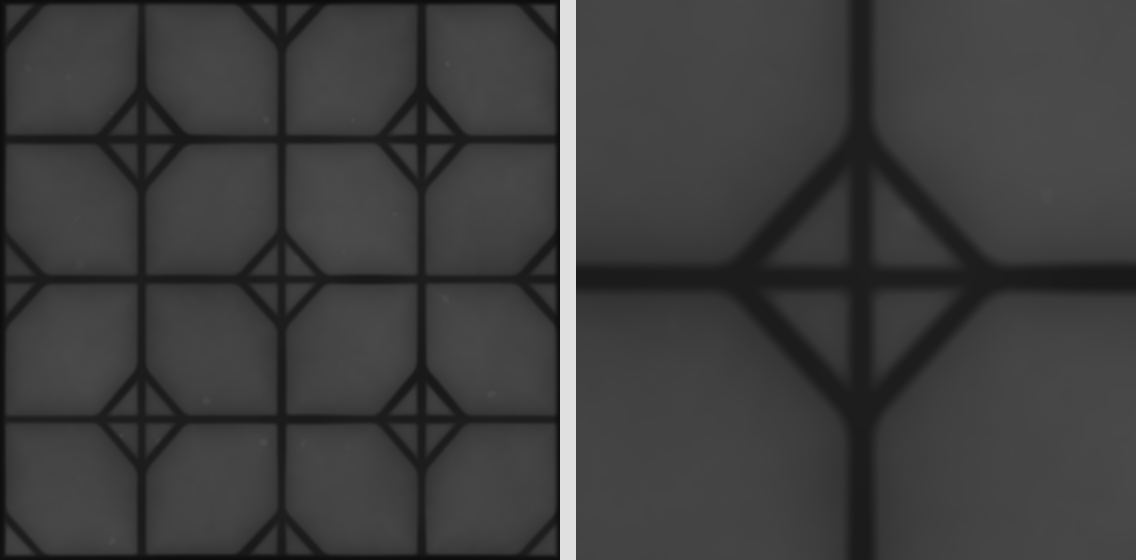
Left: the whole. Right: its middle third, enlarged.
Reproduce this pattern procedurally as a WebGL 1 fragment shader.

```glsl
precision highp float;
// Dark stone floor: a 4 by 4 grid of square tiles with soft grooves, and a
// crossed diamond on every second grid corner. Groove distances are blended,
// turned into shade, then mottled with value noise and faint pale specks.

uniform vec2 u_resolution;

const float TILES = 4.0;                        // tiles across and down
const vec2 GRID_SHIFT = vec2(0.012, 0.004);     // in tiles, as are all sizes below
const vec2 DIAMOND = vec2(0.305, 0.335);        // half width, half height
const float ODD_ROW_STRETCH = 0.02;             // extra height on odd rows
const float GROOVE_CORE = 0.011;                // fully dark half width
const float GROOVE_EDGE = 0.048;                // end of the soft slope
const float JOINT_BLEND = 0.035;                // darkening where grooves meet
const float HALO = 0.10;                        // falloff of grime by the grooves
const float RIM_WIDTH = 0.055;

const float GROOVE_SHADE = 0.110;
const float GRIME_SHADE = 0.212;
const float STONE_SHADE = 0.278;
const float MOTTLE = 0.050;
const float GRAIN = 0.012;
const float TILE_VARIATION = 0.014;
const float SPECK_CELLS = 3.0;                  // speck cells per tile
const float SPECK_CHANCE = 0.20;
const float SPECK_LIGHT = 0.035;

float hash(vec2 p) {
  vec3 q = fract(vec3(p.xyx) * 0.1031);
  q += dot(q, q.yzx + 33.33);
  return fract((q.x + q.y) * q.z);
}

float valueNoise(vec2 p) {
  vec2 i = floor(p);
  vec2 f = fract(p);
  f = f * f * (3.0 - 2.0 * f);
  float low = mix(hash(i), hash(i + vec2(1.0, 0.0)), f.x);
  float high = mix(hash(i + vec2(0.0, 1.0)), hash(i + 1.0), f.x);
  return mix(low, high, f.y);
}

float fbm(vec2 p) {
  float sum = 0.0;
  float gain = 0.5;
  for (int i = 0; i < 4; i++) {
    sum += gain * valueNoise(p);
    p = p * 2.03 + 17.3;
    gain *= 0.5;
  }
  return sum / 0.9375;
}

float smoothMin(float a, float b, float k) {
  float h = max(k - abs(a - b), 0.0) / k;
  return min(a, b) - 0.25 * h * h * k;
}

// Distance to the nearest groove, grid line or diamond side
float grooveDistance(vec2 g) {
  vec2 corner = floor(g + 0.5);
  vec2 p = abs(g - corner);
  float d = smoothMin(p.x, p.y, JOINT_BLEND);
  if (mod(corner.x + corner.y, 2.0) < 0.5) {
    vec2 size = DIAMOND + vec2(0.0, ODD_ROW_STRETCH * mod(corner.y, 2.0));
    float side = abs(dot(p, size.yx) - size.x * size.y) / length(size);
    d = smoothMin(d, side, JOINT_BLEND);
  }
  return d;
}

// Faint pale blobs, at most one in each scatter cell
float specks(vec2 g) {
  vec2 p = g * SPECK_CELLS;
  vec2 cell = floor(p);
  vec2 center = 0.3 + 0.4 * vec2(hash(cell + 31.0), hash(cell + 57.0));
  float radius = mix(0.06, 0.16, hash(cell + 83.0));
  float ragged = 0.12 * (valueNoise(p * 9.0) - 0.5);
  float r = length(fract(p) - center) + ragged;
  float present = step(hash(cell + 11.0), SPECK_CHANCE);
  return present * (1.0 - smoothstep(0.0, radius, r)) * hash(cell + 97.0);
}

void main() {
  vec2 place = gl_FragCoord.xy / u_resolution * TILES;
  vec2 g = place - GRID_SHIFT;

  // Uneven groove width and depth
  float wear = valueNoise(g * 2.3 + 40.0) - 0.5;
  float d = grooveDistance(g) + 0.010 * wear;
  float stone = smoothstep(GROOVE_CORE, GROOVE_EDGE, d);
  float clean = 1.0 - exp(-max(d - 0.035, 0.0) / HALO);
  float shade = mix(GROOVE_SHADE + 0.025 * wear, GRIME_SHADE, stone);
  shade += (STONE_SHADE - GRIME_SHADE) * clean;

  // Stone clouding, grain, tile differences and specks
  float surface = MOTTLE * (fbm(g * 1.4 + 8.0) - 0.5);
  surface += GRAIN * (fbm(g * 14.0) - 0.5);
  surface += TILE_VARIATION * (hash(floor(g) + 5.0) - 0.5);
  surface += SPECK_LIGHT * specks(g);
  shade += surface * stone;

  // Darker rim along the canvas border
  vec2 inset = min(place, TILES - place);
  float rim = smoothstep(0.0, RIM_WIDTH, min(inset.x, inset.y));
  shade *= mix(0.5, 1.0, rim);

  gl_FragColor = vec4(vec3(shade), 1.0);
}
```
